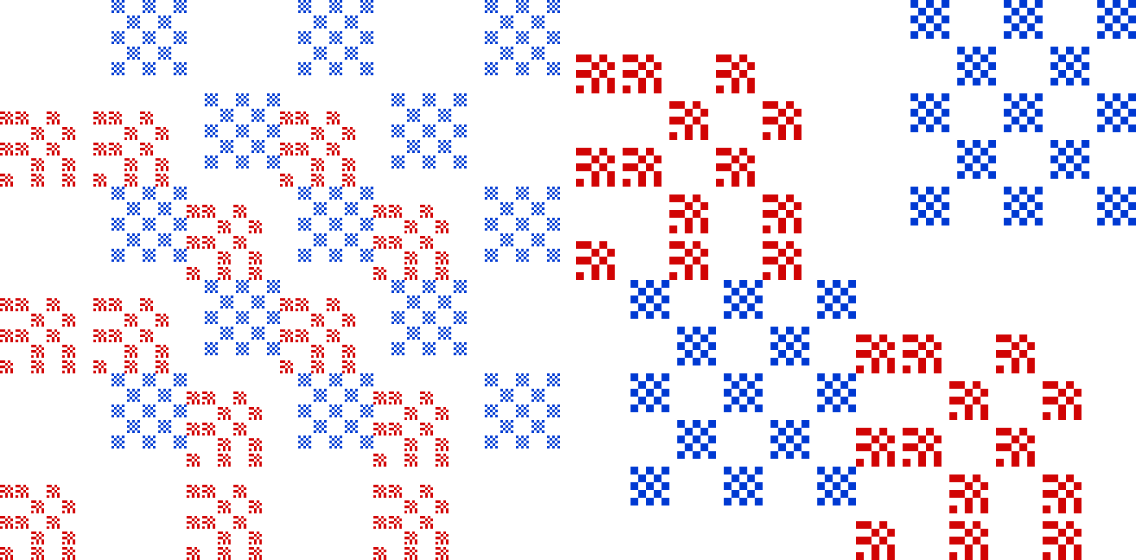
Left: the whole. Right: its middle third, enlarged.
Write a three.js fragment shader that draws this pattern.

```glsl
#define BASE 6.0        // cells per side at every level
#define LEVELS 3        // depth of nesting
#define SAMPLES 6       // edge smoothing, samples per pixel side
#define RED vec3(0.82, 0.015, 0.015)
#define BLUE vec3(0.0, 0.225, 0.825)
#define PAPER vec3(1.0)

varying vec2 vUv;

float isEven(float n) {
  return 1.0 - step(0.5, mod(n, 2.0));
}

// Checkerboard on the upper right 5 x 5 cells
float checkerCell(vec2 cell) {
  return isEven(cell.x + cell.y) * step(0.5, min(cell.x, cell.y));
}

// Checkerboard on the lower left 5 x 5 cells, inverted inside its first row and column
float archCell(vec2 cell) {
  float inner = step(0.5, min(cell.x, cell.y));
  float inside = step(max(cell.x, cell.y), BASE - 1.5);
  return isEven(cell.x + cell.y + inner) * inside;
}

// A point is filled only if its cell is filled at every level; x: arch, y: checker
vec2 fractalMasks(vec2 p) {
  vec2 masks = vec2(1.0);
  for (int level = 0; level < LEVELS; level++) {
    p *= BASE;
    vec2 cell = floor(p);
    masks *= vec2(archCell(cell), checkerCell(cell));
    p -= cell;
  }
  return masks;
}

void main() {
  // Average the masks over the pixel footprint
  vec2 pixel = fwidth(vUv);
  vec2 coverage = vec2(0.0);
  for (int y = 0; y < SAMPLES; y++) {
    for (int x = 0; x < SAMPLES; x++) {
      vec2 offset = (vec2(float(x), float(y)) + 0.5) / float(SAMPLES) - 0.5;
      coverage += fractalMasks(vUv + offset * pixel);
    }
  }
  coverage /= float(SAMPLES * SAMPLES);

  vec3 color = PAPER + coverage.x * (RED - PAPER) + coverage.y * (BLUE - PAPER);
  gl_FragColor = vec4(color, 1.0);
}
```
